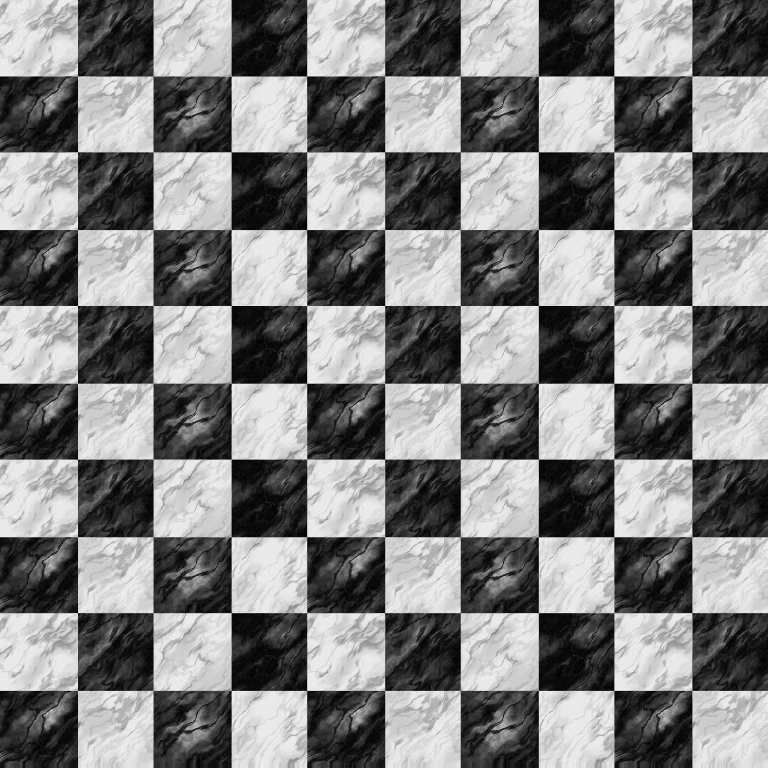
Write a WebGL 2 fragment shader that draws this pattern.

```glsl
#version 300 es
precision highp float;

#define PAIRS 5.0
#define SPLIT vec2(0.508, 0.494)
#define ROW_SHIFT 0.008
#define SEED_PERIOD vec2(4.0, 2.0)
#define VEIN_DIR vec2(0.68, 0.733)
#define WHITE_BASE 0.915
#define WHITE_SHADE 0.80
#define VEIN_DEPTH 0.23
#define BLACK_BASE 0.025
#define CLOUD_GAIN 0.34
#define GRAIN 0.05

uniform vec2 u_resolution;
out vec4 fragColor;

float hash(vec2 p) {
    vec3 h = fract(vec3(p.xyx) * 0.1031);
    h += dot(h, h.yzx + 33.33);
    return fract((h.x + h.y) * h.z);
}

float noise(vec2 p) {
    vec2 i = floor(p), f = fract(p);
    f = f * f * (3.0 - 2.0 * f);
    return mix(mix(hash(i), hash(i + vec2(1, 0)), f.x),
               mix(hash(i + vec2(0, 1)), hash(i + vec2(1, 1)), f.x), f.y);
}

float fbm(vec2 p) {
    float sum = 0.0, amp = 0.5;
    for (int i = 0; i < 5; i++) {
        sum += amp * noise(p);
        p = mat2(1.6, 1.2, -1.2, 1.6) * p + 7.3;
        amp *= 0.5;
    }
    return sum / 0.97;
}

// Thin line along the middle level of a noise field
float vein(vec2 p, float width) {
    return 1.0 - smoothstep(0.0, width, abs(fbm(p) - 0.5));
}

// Coordinates along and across the diagonal grain, bent by slow noise
vec2 grainFrame(vec2 p, vec2 seed) {
    vec2 across = vec2(VEIN_DIR.y, -VEIN_DIR.x);
    vec2 g = vec2(dot(p, VEIN_DIR), dot(p, across));
    vec2 bend = vec2(fbm(p * 3.0 + seed), fbm(p * 3.0 + seed + 19.0)) - 0.5;
    return g + bend * vec2(0.25, 0.22);
}

float whiteMarble(vec2 p, vec2 seed) {
    vec2 g = grainFrame(p, seed);
    float shade = smoothstep(0.42, 0.72, fbm(g * vec2(2.0, 5.0) + seed));
    float presence = smoothstep(0.3, 0.65, noise(p * 3.5 + seed));
    float bold = vein(g * vec2(1.3, 4.0) + seed + 31.0, 0.06) * presence;
    float fine = vein(g * vec2(2.4, 8.0) + seed + 57.0, 0.07);
    float tone = mix(WHITE_BASE, WHITE_SHADE, shade);
    tone -= VEIN_DEPTH * bold + 0.08 * fine;
    return tone + GRAIN * 0.5 * (noise(p * 42.0 + seed) - 0.5);
}

float blackMarble(vec2 p, vec2 seed) {
    vec2 g = grainFrame(p, seed);
    float streak = smoothstep(0.38, 0.72, fbm(g * vec2(2.5, 8.0) + seed));
    float cloud = smoothstep(0.42, 0.72, fbm(g * vec2(2.0, 4.5) + seed + 11.0));
    // One pale patch at a different place in each tile
    vec2 center = vec2(0.35, 0.45) + 0.35 * vec2(hash(seed), 0.6 * hash(seed + 3.0));
    vec2 offset = (g - vec2(dot(center, VEIN_DIR), dot(center, vec2(VEIN_DIR.y, -VEIN_DIR.x))));
    float patchGlow = exp(-dot(offset * vec2(3.0, 5.5), offset * vec2(3.0, 5.5)));
    float mottle = 0.5 + fbm(p * 14.0 + seed);
    float tone = 0.17 * streak + CLOUD_GAIN * cloud * (0.45 + 0.55 * patchGlow);
    tone += 0.22 * patchGlow * streak;
    // Dark cracks cut through the pale areas
    float cracks = vein(g * vec2(1.8, 7.0) + seed + 43.0, 0.08);
    tone *= mottle * (1.0 - 0.85 * cracks);
    float fleck = vein(g * vec2(2.0, 6.0) + seed + 71.0, 0.025);
    tone += 0.10 * fleck * noise(p * 6.0 + seed);
    return BLACK_BASE + tone + GRAIN * (noise(p * 42.0 + seed) - 0.3);
}

void main() {
    vec2 q = gl_FragCoord.xy / u_resolution * PAIRS;
    q.y = max(q.y - ROW_SHIFT, 0.02);
    vec2 f = fract(q);
    vec2 upper = step(SPLIT, f);

    // Position inside the tile and its repeating seed
    vec2 local = mix(f / SPLIT, (f - SPLIT) / (1.0 - SPLIT), upper);
    vec2 cell = mod(floor(q) * 2.0 + upper, SEED_PERIOD);
    vec2 seed = cell * vec2(13.7, 29.3) + 5.0;

    // Signed distance to the tile edges, positive in the lower half
    vec2 edge = mix(min(f, SPLIT - f), -min(f - SPLIT, 1.0 - f), upper);
    vec2 side = clamp(edge * u_resolution / PAIRS * 2.0, -1.0, 1.0);
    float blackTile = 0.5 + 0.5 * side.x * side.y;

    float tone = mix(whiteMarble(local, seed), blackMarble(local, seed), blackTile);
    fragColor = vec4(vec3(clamp(tone, 0.0, 1.0)), 1.0);
}
```
